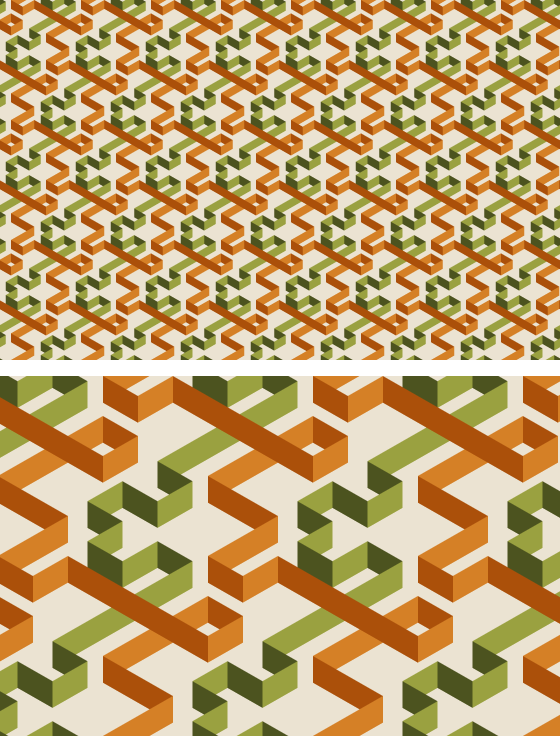
Top: the whole. Bottom: its middle third, enlarged.
Write a Shadertoy shader that draws this pattern.

```glsl
// Two folded paper ribbons, orange over green, on an isometric lattice.
// Each ribbon is a walk of slanted faces; every face is wrapped into the
// staggered repeat, painted back to front, and supersampled for smooth edges.

const vec2  REPEATS = vec2(8.0, 3.0);       // whole repeats across and down
const vec2  REPEAT = vec2(6.0, 9.0);        // repeat size in lattice units
const vec2  STAGGER = vec2(3.0, 4.5);       // offset to the next row
const float SLOPE = 0.5;                    // rise per column: 30 degree lines
const float BAND = 0.667;                   // vertical width of a ribbon
const vec2  ORANGE_START = vec2(7.94, 1.5); // from the upper left corner
const vec2  GREEN_START = vec2(5.5, -0.37);
const int   SAMPLES = 4;                    // per axis

const vec3 CREAM        = vec3(0.922, 0.892, 0.824);
const vec3 ORANGE_DARK  = vec3(0.670, 0.315, 0.040);
const vec3 ORANGE_LIGHT = vec3(0.835, 0.500, 0.150);
const vec3 GREEN_DARK   = vec3(0.300, 0.325, 0.120);
const vec3 GREEN_LIGHT  = vec3(0.605, 0.630, 0.250);

// Columns walked by each face, back to front; negative goes left.
// Faces alternate: dark ones fall to the right, light ones rise.
const int ORANGE_FACES = 8;
const int GREEN_FACES = 10;
const int ORANGE_WALK[10] = int[10](-1, -3, 2, -2, 1, 1, 4, 1, 0, 0);
const int GREEN_WALK[10] = int[10](1, -4, 1, -1, -1, -1, 1, -1, 1, 1);

// Is p on a face with this upper left bound, width and fall?
bool onFace(vec2 p, vec2 corner, float width, bool falling) {
    vec2 q = p - corner;
    q -= floor(q.y / STAGGER.y) * STAGGER;
    q.x = mod(q.x, REPEAT.x);
    float below = q.y - SLOPE * (falling ? q.x : width - q.x);
    return q.x < width && below >= 0.0 && below < BAND;
}

vec3 paintRibbon(vec3 under, vec2 p, vec2 start, int walk[10], int faces,
                 vec3 dark, vec3 light) {
    vec3 colour = under;
    vec2 from = start;
    for (int i = 0; i < faces; i++) {
        bool falling = i % 2 == 0;
        float columns = float(walk[i]);
        vec2 to = from + columns * vec2(1.0, falling ? SLOPE : -SLOPE);
        if (onFace(p, min(from, to), abs(columns), falling))
            colour = falling ? dark : light;
        from = to;
    }
    return colour;
}

vec3 pattern(vec2 p) {
    vec3 colour = paintRibbon(CREAM, p, GREEN_START, GREEN_WALK, GREEN_FACES,
                              GREEN_DARK, GREEN_LIGHT);
    return paintRibbon(colour, p, ORANGE_START, ORANGE_WALK, ORANGE_FACES,
                       ORANGE_DARK, ORANGE_LIGHT);
}

void mainImage(out vec4 fragColor, in vec2 fragCoord) {
    vec3 sum = vec3(0.0);
    for (int j = 0; j < SAMPLES; j++)
        for (int i = 0; i < SAMPLES; i++) {
            vec2 jitter = (vec2(i, j) + 0.5) / float(SAMPLES) - 0.5;
            vec2 uv = (fragCoord + jitter) / iResolution.xy;
            uv.y = 1.0 - uv.y;              // lattice runs downwards
            sum += pattern(uv * REPEATS * REPEAT);
        }
    fragColor = vec4(sum / float(SAMPLES * SAMPLES), 1.0);
}
```
